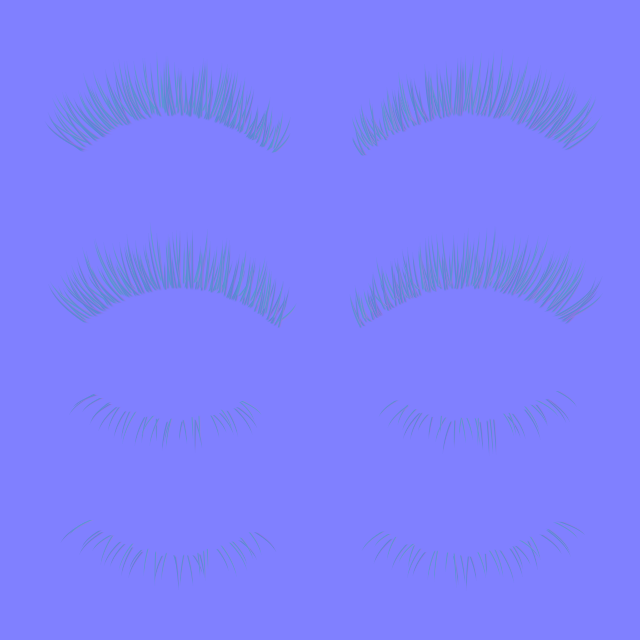
Give the GLSL for this texture map, as a Shadertoy shader.

```glsl
// Tangent-space normal map of eight eyelash strips: four dense upper arcs and
// four sparse lower arcs. Every lash is a tapered curve grown from a parabolic
// lid line, shaded teal on its left flank and pink on its right flank.

#define UPPER_COUNT 135
#define LOWER_COUNT 33
#define UPPER_WIDTH 0.0018
#define LOWER_WIDTH 0.0013
#define ROOT_SCATTER 0.014
#define FLAT_NORMAL vec3(0.50, 0.50, 1.00)
#define LEFT_FLANK vec3(0.35, 0.55, 0.83)
#define RIGHT_FLANK vec3(0.59, 0.46, 0.90)

// Four random values in 0..1, without sine
vec4 hash42(vec2 p) {
    vec4 q = fract(p.xyxy * vec4(0.1031, 0.1030, 0.0973, 0.1099));
    q += dot(q, q.wzxy + 33.33);
    return fract((q.xxyz + q.yzzw) * q.zywx);
}

// Blends one lash over the colour; reach is its sideways and vertical extent
void drawLash(inout vec3 color, vec2 p, vec2 root, vec2 reach, float width, float tone, float px) {
    float s = (p.y - root.y) / reach.y;
    if (s < 0.0 || s > 1.0) return;

    // Sweeps outward near the root and straightens toward the tip
    float slope = reach.x * (1.6 - 1.2 * s) / reach.y;
    float d = p.x - root.x - reach.x * s * (1.6 - 0.6 * s);
    d *= inversesqrt(1.0 + slope * slope);

    float halfWidth = width * mix(1.0, 0.2, s * s);
    float cover = clamp((halfWidth - abs(d)) / px + 0.5, 0.0, 1.0);
    cover *= smoothstep(0.0, 0.07, s) * (1.0 - smoothstep(0.75, 1.0, s) * 0.8);

    vec3 shade = mix(LEFT_FLANK, RIGHT_FLANK, smoothstep(-0.5, 1.1, d / width));
    shade.g += 0.07 * (tone - 0.4);
    color = mix(color, shade, cover);
}

// strip = outer root x, inner root x, lid middle y, lid bend (negative: upper)
void drawStrip(inout vec3 color, vec2 p, vec4 strip, float seed, float px) {
    bool upper = strip.w < 0.0;
    float lidHeight = p.y - strip.z;
    if (upper ? (lidHeight < -0.08 || lidHeight > 0.13)
              : (lidHeight < -0.08 || lidHeight > 0.08)) return;
    float inward = sign(strip.y - strip.x);
    float away = (p.x - strip.x) * inward;
    if (away < -0.10 || away > abs(strip.y - strip.x) + 0.06) return;

    int count = upper ? UPPER_COUNT : LOWER_COUNT;
    float middle = upper ? 0.48 : 0.55;
    float width = upper ? UPPER_WIDTH : LOWER_WIDTH;

    for (int i = 0; i < count; i++) {
        vec4 rnd = hash42(vec2(float(i) + 3.0, seed * 17.0 + 5.0));
        float t = clamp((float(i) + 0.5 + 1.6 * (rnd.x - 0.5)) / float(count), 0.0, 1.0);
        float bulge = t * (1.0 - t);
        float fromMiddle = t - middle;
        vec2 root = vec2(mix(strip.x, strip.y, t), strip.z + strip.w * fromMiddle * fromMiddle);
        vec2 reach;
        if (upper) {
            root.y += ROOT_SCATTER * (rnd.y * rnd.y - 0.15);
            reach.x = mix(-0.058, 0.018, smoothstep(-0.1, 0.8, t)) + 0.022 * (rnd.z - 0.5);
            reach.y = (mix(0.078, 0.058, t) + 0.10 * bulge) * mix(0.48, 1.04, rnd.w);
        } else {
            root.y += 0.008 * (rnd.y - 0.5);
            reach.x = mix(-0.036, 0.028, t) + 0.020 * (rnd.z - 0.5);
            reach.y = -(0.034 + 0.075 * bulge) * mix(0.55, 1.1, rnd.w);
        }
        reach.x *= inward;
        drawLash(color, p, root, reach, width, rnd.y, px);
    }
}

void mainImage(out vec4 fragColor, in vec2 fragCoord) {
    vec2 p = fragCoord / iResolution.xy;
    float px = 1.0 / iResolution.y;
    vec3 color = FLAT_NORMAL;

    // Upper lashes, left and right
    drawStrip(color, p, vec4(0.132, 0.430, 0.819, -0.24), 1.0, px);
    drawStrip(color, p, vec4(0.886, 0.567, 0.819, -0.24), 2.0, px);
    drawStrip(color, p, vec4(0.136, 0.438, 0.549, -0.24), 3.0, px);
    drawStrip(color, p, vec4(0.884, 0.562, 0.549, -0.24), 4.0, px);

    // Lower lashes, left and right
    drawStrip(color, p, vec4(0.146, 0.386, 0.345, 0.15), 5.0, px);
    drawStrip(color, p, vec4(0.870, 0.622, 0.345, 0.15), 6.0, px);
    drawStrip(color, p, vec4(0.136, 0.398, 0.134, 0.19), 7.0, px);
    drawStrip(color, p, vec4(0.880, 0.596, 0.134, 0.19), 8.0, px);

    fragColor = vec4(color, 1.0);
}
```
